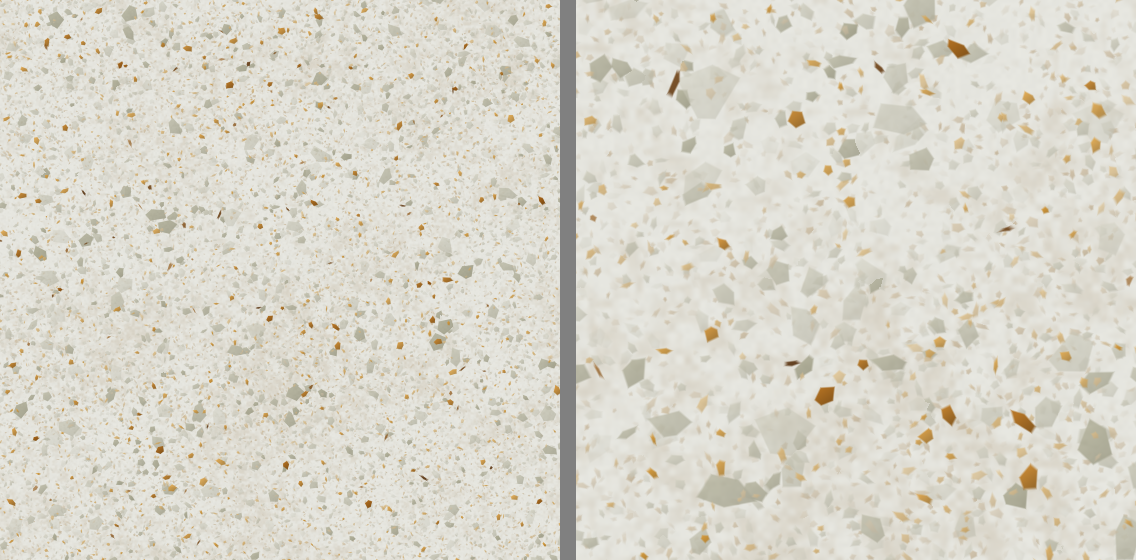
Left: the whole. Right: its middle third, enlarged.
Give the GLSL for this texture, as a WebGL 2 fragment shader.

```glsl
#version 300 es
precision highp float;
// Pale quartz composite: cream matrix with angular grey-green, tan and amber chips.
uniform vec2 u_resolution;
out vec4 fragColor;

const float TAU = 6.2831853;
const float EDGE_SOFTNESS = 0.0007;
const float CLUMP_SCALE = 7.0;
const vec2 LIGHT_DIRECTION = vec2(-0.6, 0.8);

const vec3 MATRIX_WHITE = vec3(0.900, 0.900, 0.875);
const vec3 MATRIX_CREAM = vec3(0.848, 0.828, 0.778);
const vec3 GREY_PALE = vec3(0.785, 0.780, 0.725);
const vec3 GREY_DEEP = vec3(0.660, 0.655, 0.570);
const vec3 SAND = vec3(0.790, 0.735, 0.640);
const vec3 HONEY = vec3(0.820, 0.690, 0.460);
const vec3 AMBER = vec3(0.770, 0.560, 0.220);
const vec3 RUST = vec3(0.570, 0.340, 0.080);
const vec3 UMBER = vec3(0.380, 0.250, 0.130);

struct Grain {
    float cover;  // antialiased coverage
    float tone;   // random shade per grain
    float light;  // position across the grain, toward the light
};

vec4 hash4(vec2 p, float seed) {
    vec4 q = fract((p.xyxy + seed * vec4(1.7, 2.3, 1.7, 2.3)) * vec4(0.1031, 0.1030, 0.0973, 0.1099));
    q += dot(q, q.wzxy + 33.33);
    return fract((q.xxyz + q.yzzw) * q.zywx);
}

float valueNoise(vec2 p, float seed) {
    vec2 cell = floor(p);
    vec2 f = fract(p);
    f = f * f * (3.0 - 2.0 * f);
    float low = mix(hash4(cell, seed).x, hash4(cell + vec2(1, 0), seed).x, f.x);
    float high = mix(hash4(cell + vec2(0, 1), seed).x, hash4(cell + vec2(1, 1), seed).x, f.x);
    return mix(low, high, f.y);
}

// Signed distance to an irregular five-sided chip
float chipDistance(vec2 p, float radius, vec4 rnd) {
    float d = -1e3;
    for (int i = 0; i < 5; i++) {
        float k = float(i);
        float wobble = fract(rnd.w * 7.3 + k * 0.618 + rnd.y * k * 3.1);
        float angle = (k + 0.5 * wobble) * TAU / 5.0;
        float reach = radius * mix(0.6, 1.0, fract(wobble * 5.7 + rnd.x));
        d = max(d, dot(p, vec2(cos(angle), sin(angle))) - reach);
    }
    return d;
}

// One layer of jittered chips; size is relative to the grid cell
Grain scatter(vec2 uv, float cells, float density, float size, float stretch, float seed) {
    vec2 p = uv * cells;
    float edge = max(EDGE_SOFTNESS, 0.6 / min(u_resolution.x, u_resolution.y)) * cells;
    Grain nearest = Grain(0.0, 0.0, 0.0);
    for (int y = -1; y <= 1; y++) {
        for (int x = -1; x <= 1; x++) {
            vec2 cell = floor(p) + vec2(x, y);
            vec4 place = hash4(cell, seed);
            float clump = mix(0.45, 1.55, valueNoise(cell / cells * CLUMP_SCALE, seed + 5.0));
            if (place.x > density * clump) continue;
            vec4 form = hash4(cell, seed + 17.0);
            vec2 offset = p - cell - place.yz;
            float radius = size * mix(0.45, 1.0, form.x * form.x);
            float c = cos(place.w * TAU), s = sin(place.w * TAU);
            float aspect = mix(1.0, stretch, form.y);
            vec2 q = mat2(c, -s, s, c) * offset * vec2(1.0 / aspect, aspect);
            float cover = smoothstep(edge, -edge, chipDistance(q, radius, form) / aspect);
            if (cover > nearest.cover) {
                nearest = Grain(cover, form.z, dot(offset, LIGHT_DIRECTION) / radius);
            }
        }
    }
    return nearest;
}

// Lay a grain over the surface, with opacity rising with its tone
vec3 lay(vec3 base, Grain g, vec3 pale, vec3 deep, float faintest, float relief) {
    vec3 tint = mix(pale, deep, g.tone * g.tone) * (1.0 + relief * clamp(g.light, -1.0, 1.0));
    return mix(base, tint, g.cover * mix(faintest, 1.0, g.tone));
}

void main() {
    vec2 uv = gl_FragCoord.xy / min(u_resolution.x, u_resolution.y);

    // Mottled matrix
    float broad = valueNoise(uv * 9.0, 1.0);
    float patchy = valueNoise(uv * 60.0, 2.0);
    float fine = valueNoise(uv * 210.0, 3.0);
    float cream = smoothstep(0.35, 0.95, 0.28 * broad + 0.34 * patchy + 0.38 * fine);
    vec3 color = mix(MATRIX_WHITE, MATRIX_CREAM, cream);

    // Fines and translucent grey-green chips
    color = lay(color, scatter(uv, 150.0, 0.42, 0.42, 1.5, 11.0), MATRIX_CREAM, SAND, 0.25, 0.03);
    color = lay(color, scatter(uv, 92.0, 0.45, 0.42, 1.5, 23.0), GREY_PALE, GREY_PALE, 0.15, 0.04);
    color = lay(color, scatter(uv, 48.0, 0.48, 0.42, 1.4, 37.0), GREY_PALE, GREY_DEEP, 0.15, 0.05);
    color = lay(color, scatter(uv, 25.0, 0.30, 0.42, 1.3, 41.0), GREY_PALE, GREY_DEEP, 0.30, 0.04);
    color += 0.018 * (valueNoise(uv * 330.0, 4.0) - 0.5);

    // Warm chips and dark splinters
    color = lay(color, scatter(uv, 125.0, 0.13, 0.42, 1.6, 53.0), SAND, HONEY, 0.45, 0.04);
    color = lay(color, scatter(uv, 80.0, 0.10, 0.32, 1.6, 67.0), HONEY, AMBER, 0.50, 0.08);
    color = lay(color, scatter(uv, 36.0, 0.12, 0.27, 1.4, 71.0), AMBER, RUST, 0.80, 0.14);
    color = lay(color, scatter(uv, 32.0, 0.05, 0.15, 2.0, 83.0), RUST, UMBER, 0.60, 0.05);

    fragColor = vec4(color, 1.0);
}
```
